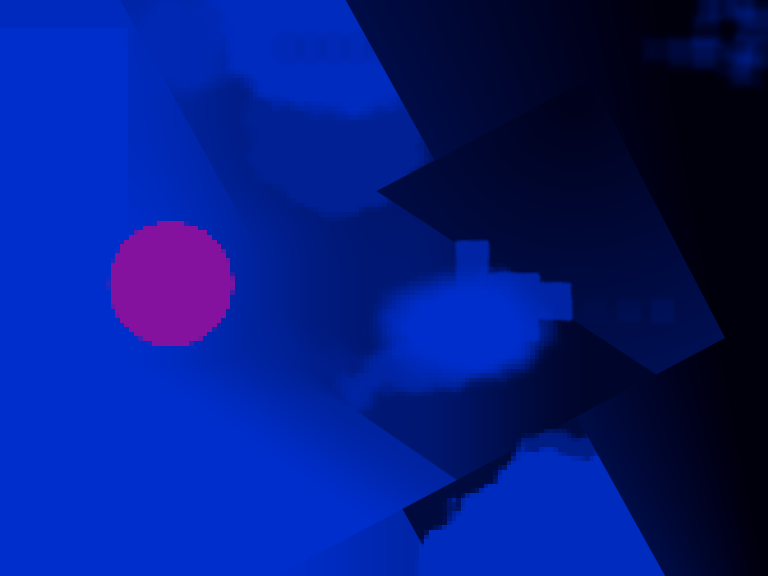
Give the GLSL for this background, as a Shadertoy shader.

```glsl
// Abstract deep blue collage: tilted planes, blocky clouds and a magenta disc.

float hash(vec2 p) {
    return fract(sin(dot(p, vec2(127.1, 311.7))) * 43758.5453);
}

float noise(vec2 p) {
    vec2 i = floor(p), f = fract(p);
    f = f * f * (3.0 - 2.0 * f);
    return mix(mix(hash(i), hash(i + vec2(1, 0)), f.x),
               mix(hash(i + vec2(0, 1)), hash(i + vec2(1, 1)), f.x), f.y);
}

float fbm(vec2 p) {
    return 0.6 * noise(p) + 0.28 * noise(p * 2.1 + 7.0) + 0.12 * noise(p * 4.3 + 3.0);
}

// Signed distance to the line a-b, positive on its left
float side(vec2 p, vec2 a, vec2 b) {
    vec2 d = normalize(b - a), r = p - a;
    return d.x * r.y - d.y * r.x;
}

// Antialiased step, one pixel wide in the 4 x 3 space
float fill(float d) {
    float w = 2.2 / iResolution.y;
    return smoothstep(-w, w, d);
}

float box(vec2 p, vec2 center, vec2 halfSize) {
    vec2 d = abs(p - center) - halfSize;
    return length(max(d, 0.0)) + min(max(d.x, d.y), 0.0);
}

// Distance to a segment whose radius grows from r0 to r1
float taper(vec2 p, vec2 a, vec2 b, float r0, float r1) {
    float h = clamp(dot(p - a, b - a) / dot(b - a, b - a), 0.0, 1.0);
    return length(p - mix(a, b, h)) - mix(r0, r1, h);
}

// Ragged elliptical cloud mask
float cloud(vec2 p, vec2 center, vec2 radius, float soft) {
    float d = length((p - center) / radius) - 1.0 + 0.3 * (fbm(p * 7.0) - 0.5);
    return smoothstep(soft, -soft, d);
}

void mainImage(out vec4 fragColor, in vec2 fragCoord) {
    vec2 p = fragCoord / iResolution.xy * vec2(4.0, 3.0);
    vec2 q = (floor(p / 0.024) + 0.5) * 0.024; // blocky coordinates

    // Left field, fading to the right; "blue" is the brightness throughout
    float blue = mix(0.8, 0.45, smoothstep(0.6, 2.0, p.x));
    float inPanel = fill(0.667 - p.x) * fill(2.854 - p.y);
    blue -= 0.06 * (1.0 - inPanel) * smoothstep(1.6, 2.4, p.y);
    blue -= 0.2 * fill(p.x - 0.031) * fill(p.y - 0.354)
          * smoothstep(0.65, 0.0, p.x) * smoothstep(1.4, 0.354, p.y);
    float band = side(p, vec2(0.625, 3.0), vec2(2.29, 0.0));
    blue -= 0.08 * fill(band) * smoothstep(1.65, 2.1, p.y) * smoothstep(1.8, 0.9, p.x);

    // Dark hollow in the middle and the bright wedge below it
    blue = mix(blue, 0.17, smoothstep(2.1, 3.1, p.x));
    float wedge = side(p, vec2(2.38, 0.5), vec2(1.833, 0.875));
    float blur = mix(0.25, 0.006, smoothstep(1.3, 1.85, p.x));
    float wedgeBlue = max(blue, mix(0.63, 0.8, smoothstep(0.0, 0.5, wedge)));
    float lower = side(p, vec2(2.38, 0.5), vec2(3.776, 1.24));
    blue = mix(blue, wedgeBlue, smoothstep(-blur, blur, wedge));
    float under = fill(-lower);
    blue = mix(blue, mix(0.78, 0.66, smoothstep(1.5, 2.2, p.x)), under * fill(-band));
    blue = mix(blue, 0.24, under * fill(band));

    // Upper clouds with a row of faint discs
    blue = mix(blue, 0.58, cloud(q, vec2(1.76, 2.36), vec2(0.5, 0.47), 0.09));
    blue = mix(blue, 0.75, cloud(q, vec2(1.75, 2.92), vec2(0.68, 0.5), 0.12));
    blue = mix(blue, 0.72, 0.8 * cloud(q, vec2(0.95, 2.78), vec2(0.26, 0.24), 0.3));
    for (float i = 0.0; i < 5.0; i++) {
        float disc = 0.09 - length(p - vec2(1.5 + 0.12 * i, 2.75));
        blue -= 0.03 * smoothstep(-0.02, 0.02, disc);
    }

    // Lower cloud
    blue = mix(blue, 0.52, cloud(q, vec2(3.0, 0.28), vec2(0.42, 0.48), 0.06));
    blue = mix(blue, 0.75, cloud(q, vec2(2.92, -0.05), vec2(0.76, 0.66), 0.03));

    // Night side, beyond the slanted band
    float outer = side(p, vec2(1.8, 3.0), vec2(3.464, 0.0));
    float night = mix(0.28, 0.05, clamp(outer / (0.45 + 0.32 * p.y), 0.0, 1.0));
    float square = fill(side(p, vec2(3.073, 2.594), vec2(1.677, 1.854)))
                 * fill(side(p, vec2(3.776, 1.24), vec2(3.073, 2.594))) * fill(lower);
    blue = mix(blue, night, fill(outer) * (1.0 - square));

    // Dark tilted plane
    float plane = square * fill(side(p, vec2(1.953, 2.01), vec2(3.422, 1.047)));
    blue = mix(blue, 0.1 + 0.15 * length(p - vec2(3.0, 2.5)), plane);
    for (float i = 0.0; i < 3.0; i++) {
        float tile = box(p, vec2(3.1 + 0.175 * i, 1.38), vec2(0.06));
        blue += (0.02 + 0.02 * i) * smoothstep(0.015, -0.015, tile);
    }

    // Middle cloud: ragged tail, stepped crest and bright core
    float rag = fbm(q * 8.0) - 0.5;
    float haze = taper(p, vec2(1.35, 1.3), vec2(1.85, 0.98), 0.02, 0.08);
    blue = mix(blue, 0.6, 0.6 * smoothstep(0.15, -0.1, haze + 0.15 * rag));
    float tail = taper(q, vec2(1.85, 0.97), vec2(2.48, 1.3), 0.06, 0.25) + 0.2 * rag;
    blue = mix(blue, 0.64, smoothstep(0.06, -0.07, tail));
    float crest = min(box(p, vec2(2.46, 1.5), vec2(0.07, 0.23)),
                  min(box(p, vec2(2.67, 1.4), vec2(0.12, 0.16)),
                      box(p, vec2(2.88, 1.43), vec2(0.08, 0.08)))) - 0.02;
    blue = mix(blue, 0.64, smoothstep(0.01, -0.015, crest + 0.03 * rag));
    blue = mix(blue, 0.8, cloud(q, vec2(2.42, 1.3), vec2(0.4, 0.26), 0.35));

    // Scattered soft blocks in the upper right corner
    for (float i = 0.0; i < 16.0; i++) {
        vec2 spot = vec2(3.58 + 0.42 * hash(vec2(i, 1.0)), 2.62 + 0.38 * hash(vec2(i, 5.0)));
        float block = box(p, spot, vec2(0.05 + 0.07 * hash(vec2(i, 9.0)), 0.08));
        blue += 0.085 * smoothstep(0.03, -0.03, block);
    }
    blue += 0.1 * smoothstep(0.04, -0.04, box(p, vec2(3.65, 2.74), vec2(0.3, 0.06)));

    // Blue ramp and magenta disc
    vec3 color = vec3(0.0, max(0.0, 0.255 * (blue - 0.09)), blue);
    color = mix(color, vec3(0.52, 0.07, 0.62), fill(0.325 - length(q - vec2(0.89, 1.52))));
    fragColor = vec4(color, 1.0);
}
```
